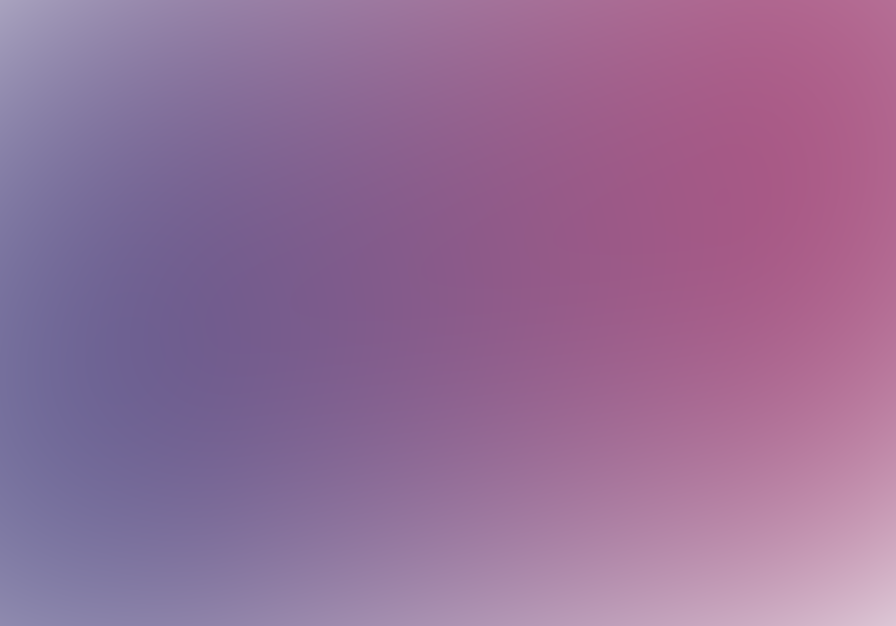
Give the GLSL for this background, as a WebGL 2 fragment shader.

```glsl
#version 300 es
precision highp float;

uniform vec2 u_resolution;
out vec4 fragColor;

// Indigo on the left turning to rose on the right, tilted slightly.
vec3 hueSweep(vec2 uv) {
    float t = uv.x + 0.14 * (uv.y - 0.5);
    return mix(vec3(0.385, 0.365, 0.565), vec3(0.67, 0.345, 0.52),
               smoothstep(-0.1, 1.05, t));
}

// Pale haze that grows away from a rising diagonal valley.
float hazeAmount(vec2 uv) {
    float offset = uv.y - mix(0.4, 0.75, uv.x);
    float valley = offset * offset * (offset > 0.0 ? 1.0 : 1.18);
    float leftEdge = max(0.0, 1.0 - uv.x / 0.27);
    float rightEdge = max(0.0, (uv.x - 0.8) / 0.2);
    return valley + 0.13 * leftEdge * leftEdge + 0.09 * rightEdge * rightEdge;
}

void main() {
    vec2 uv = gl_FragCoord.xy / u_resolution;
    vec3 color = mix(hueSweep(uv), vec3(0.93, 0.92, 0.94), hazeAmount(uv));
    fragColor = vec4(color, 1.0);
}
```
